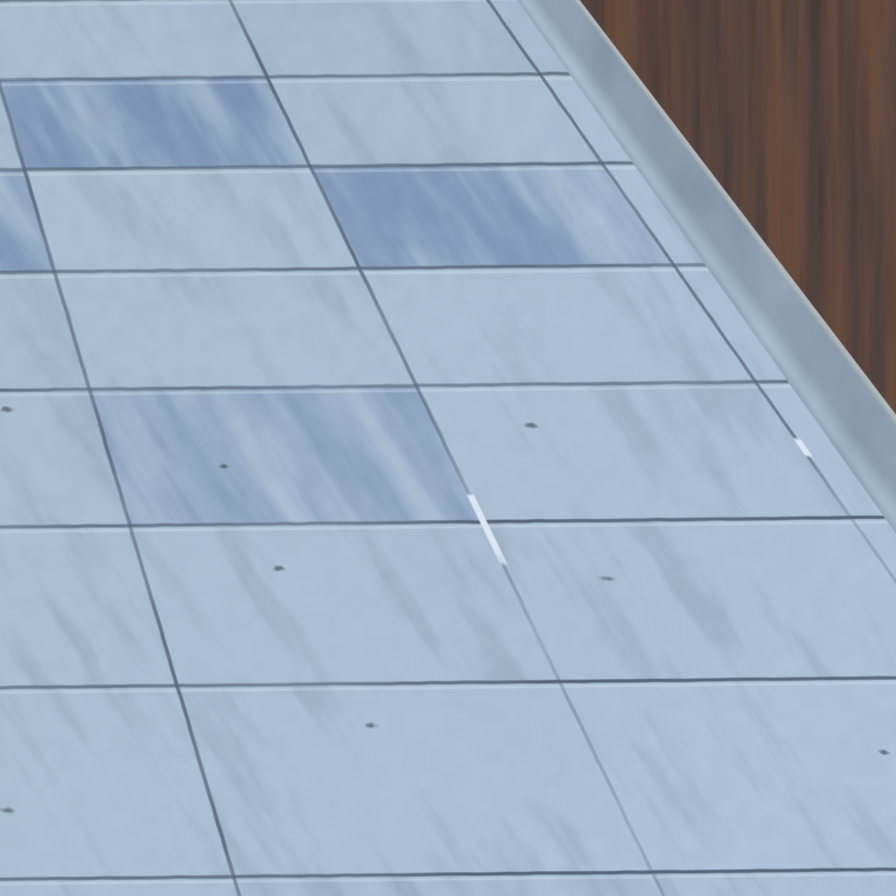
A WebGL 2 fragment shader for this texture:

```glsl
#version 300 es
precision highp float;

uniform vec2 u_resolution;
out vec4 outColor;

// Perspective: row = ROW_END - DEPTH / (y - HORIZON), y pointing down
const float HORIZON = -1.466;
const float DEPTH = 25.48;
const float ROW_END = 16.43;
const float ROW_TILT = 0.011;

// Slanted edges: x at the top, then change of x per unit of y
const vec2 MAIN_SEAM = vec2(0.2565, 0.484);
const vec2 LEFT_WIDTH = vec2(0.2852, 0.188);
const vec2 RIGHT_WIDTH = vec2(0.2878, 0.218);
const vec2 SKIRT_BASE = vec2(0.577, 0.710);
const vec2 SKIRT_TOP = vec2(0.647, 0.763);

const float JOINT_HALF = 0.0019;
const float SOFTNESS = 0.0013;
const float SEAM_COSINE = 0.89;

const vec3 MARBLE = vec3(0.668, 0.748, 0.826);
const vec3 MARBLE_GREY = vec3(0.580, 0.665, 0.735);
const vec3 MARBLE_BLUE = vec3(0.485, 0.580, 0.705);
const vec3 JOINT = vec3(0.340, 0.400, 0.470);
const vec3 CHIP = vec3(0.860, 0.910, 0.950);
const vec3 SPECK = vec3(0.330, 0.370, 0.400);
const vec3 SKIRT = vec3(0.545, 0.615, 0.675);
const vec3 SKIRT_LIGHT = vec3(0.640, 0.715, 0.785);
const vec3 RIM = vec3(0.730, 0.735, 0.730);
const vec3 WOOD_DARK = vec3(0.300, 0.245, 0.240);
const vec3 WOOD = vec3(0.400, 0.295, 0.240);

float hash(vec2 p) {
  vec3 q = fract(p.xyx * vec3(0.1031, 0.1030, 0.0973));
  q += dot(q, q.yzx + 33.33);
  return fract((q.x + q.y) * q.z);
}

float noise(vec2 p) {
  vec2 i = floor(p), f = fract(p);
  f = f * f * (3.0 - 2.0 * f);
  return mix(mix(hash(i), hash(i + vec2(1, 0)), f.x),
             mix(hash(i + vec2(0, 1)), hash(i + vec2(1, 1)), f.x), f.y);
}

float fbm(vec2 p) {
  float sum = 0.0, gain = 0.5;
  for (int i = 0; i < 4; i++) {
    sum += gain * noise(p);
    p = p * 2.03 + 17.0;
    gain *= 0.5;
  }
  return sum / 0.9375;
}

float edgeX(vec2 edge, float y) { return edge.x + edge.y * y; }

float stroke(float d, float halfWidth, float soft) {
  return 1.0 - smoothstep(halfWidth - soft, halfWidth + soft, abs(d));
}

// Veined stone, some tiles much bluer than the rest
vec3 marble(vec2 p, vec2 tile) {
  float seed = hash(tile + 40.0);
  vec2 grain = vec2(dot(p, vec2(0.84, -0.54)), dot(p, vec2(0.54, 0.84)));
  float vein = fbm(grain * vec2(38.0, 6.0) + seed * 90.0);
  float cloud = fbm(p * 5.0 + seed * 50.0);
  bool oddColumn = mod(tile.x, 2.0) > 0.5;
  bool dark = oddColumn ? mod(tile.y, 3.0) < 0.5 : tile.y == 1.0;
  float blue = dark && tile.x < 0.5 ? 1.0 - 0.13 * tile.y : 0.0;
  float grey = 0.22 * seed + (tile.y < 0.0 ? 0.35 : 0.0);
  vec3 color = MARBLE + vec3(0.012, 0.010, 0.020) * (p.x + p.y - 0.8);
  color = mix(color, MARBLE_GREY, grey * smoothstep(0.2, 0.8, cloud));
  color = mix(color, MARBLE_GREY, 0.55 * smoothstep(0.5, 0.85, vein));
  color = mix(color, MARBLE_BLUE, blue * smoothstep(0.05, 0.8, vein));
  return color + 0.018 * (noise(p * 70.0) - 0.5);
}

vec3 floorColor(vec2 p, float soft) {
  float y = p.y + ROW_TILT * (p.x - 0.39);
  float depth = y - HORIZON;
  float offset = p.x - edgeX(MAIN_SEAM, p.y);
  float width = edgeX(offset < 0.0 ? LEFT_WIDTH : RIGHT_WIDTH, p.y);
  vec2 grid = vec2(offset / width, ROW_END - DEPTH / depth);
  vec2 tile = floor(grid), line = round(grid);
  vec2 scale = vec2(width * SEAM_COSINE, depth * depth / DEPTH);
  vec2 d = (grid - line) * scale;
  vec3 color = marble(p, tile);

  // Small stains, one per near tile
  vec2 spot = 0.15 + 0.7 * vec2(hash(tile + 3.1), hash(tile + 8.7));
  vec2 toSpot = (grid - tile - spot) * scale;
  float blot = length(toSpot * vec2(0.65, 1.3)) + 0.003 * noise(p * 220.0);
  color = mix(color, SPECK, step(2.5, tile.y) * 0.75 * (1.0 - smoothstep(0.002, 0.007, blot)));

  // Joints: rows darken to the near right, right-hand seams wear away
  float rowInk = 0.58 + 0.25 * noise(vec2(p.x * 9.0, line.y * 7.0));
  rowInk += step(3.5, line.y) * 0.3 * smoothstep(0.3, 0.65, p.x);
  float worn = step(-0.5, line.x) * smoothstep(0.42, 0.60, p.y);
  float seamInk = (0.85 - 0.5 * worn) * (0.65 + 0.45 * noise(vec2(line.x * 5.0, p.y * 14.0)));
  float wobble = 0.0008 * (noise(p * 60.0) - 0.5);
  color = mix(color, CHIP, 0.3 * stroke(d.y - 0.0055, 0.0015, soft));
  color = mix(color, JOINT, min(rowInk, 1.0) * stroke(d.y + wobble, JOINT_HALF, soft));
  color = mix(color, JOINT, seamInk * stroke(d.x + wobble, JOINT_HALF, soft));

  // Pale broken filler on the seams
  float chipped = smoothstep(0.66, 0.8, noise(vec2(line.x * 11.0 + 4.0, p.y * 32.0)));
  chipped *= smoothstep(0.44, 0.5, p.y) * (1.0 - smoothstep(0.66, 0.72, p.y));
  return mix(color, CHIP, chipped * stroke(d.x - 0.001, 0.0035, soft));
}

vec3 skirtColor(vec2 p, float across) {
  float mottle = fbm(p * vec2(22.0, 14.0));
  vec3 color = mix(SKIRT_LIGHT, SKIRT, smoothstep(0.1, 0.4, across));
  color += 0.08 * (mottle - 0.5);
  color *= 1.0 - 0.08 * stroke(across, 0.06, 0.05);
  return mix(color, RIM, 0.8 * smoothstep(0.88, 0.97, across));
}

vec3 woodColor(vec2 p) {
  float streak = fbm(vec2(p.x * 45.0, p.y * 2.5));
  float fine = noise(vec2(p.x * 190.0, p.y * 9.0));
  return mix(WOOD_DARK, WOOD, smoothstep(0.2, 0.75, streak)) + 0.03 * (fine - 0.5);
}

void main() {
  vec2 p = gl_FragCoord.xy / u_resolution;
  p.y = 1.0 - p.y;
  float soft = max(SOFTNESS, 1.0 / min(u_resolution.x, u_resolution.y));
  float base = edgeX(SKIRT_BASE, p.y), top = edgeX(SKIRT_TOP, p.y);
  vec3 color = floorColor(p, soft);
  color = mix(color, skirtColor(p, (p.x - base) / (top - base)), smoothstep(-soft, soft, p.x - base));
  color = mix(color, woodColor(p), smoothstep(-soft, soft, p.x - top));
  outColor = vec4(color, 1.0);
}
```
